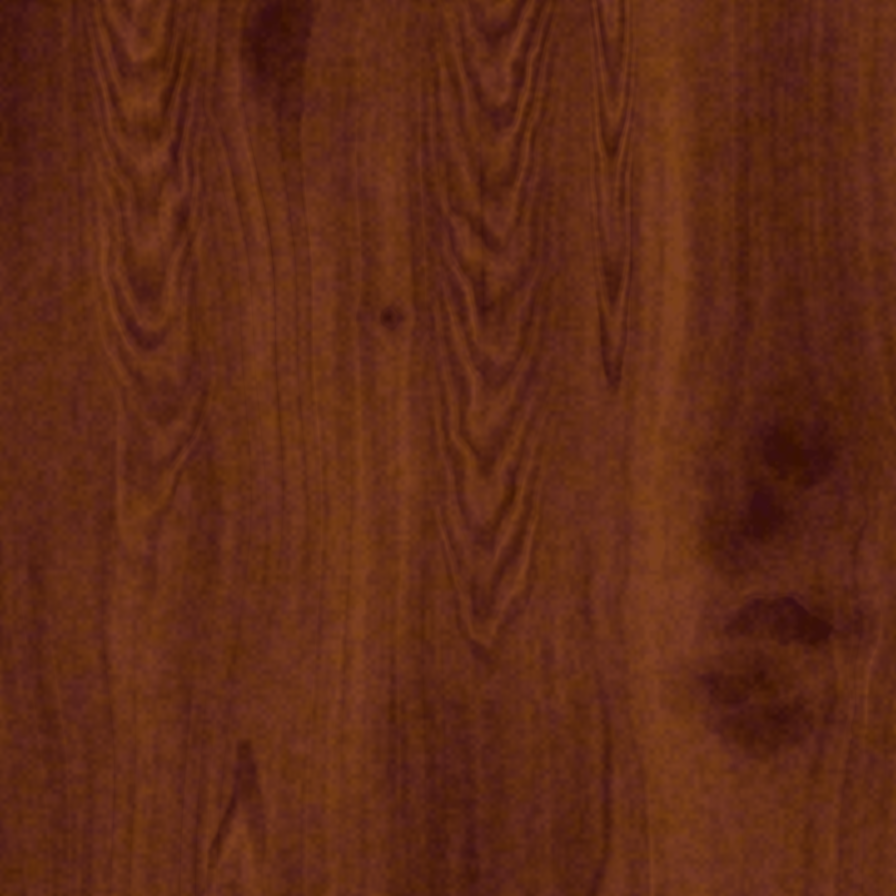
This texture is drawn by a Shadertoy shader. Its source:

```glsl
// Reddish brown wood boards with vertical grain, nested arches and dark knots.
#define BASE_TONE 0.68
#define BROAD_STREAKS 0.58
#define BROAD_CLOUDS 0.46
#define FINE_GRAIN 0.46
#define FIBRE_LINES 0.30
#define ARCH_CONTRAST 0.42
#define KNOT_DEPTH 0.72
#define MOTTLE 0.46
#define DARK_WOOD vec3(0.25, 0.076, 0.046)
#define LIGHT_WOOD vec3(0.45, 0.22, 0.108)

float hash(vec2 p) {
    vec3 q = fract(p.xyx * 0.1031);
    q += dot(q, q.yzx + 33.33);
    return fract((q.x + q.y) * q.z);
}

float noise(vec2 p) {
    vec2 cell = floor(p), f = fract(p);
    f = f * f * (3.0 - 2.0 * f);
    return mix(mix(hash(cell), hash(cell + vec2(1, 0)), f.x),
               mix(hash(cell + vec2(0, 1)), hash(cell + vec2(1, 1)), f.x), f.y);
}

float fbm(vec2 p) {
    float sum = 0.0, weight = 0.5;
    for (int i = 0; i < 4; i++) {
        sum += weight * noise(p);
        p = p * 2.03 + 17.3;
        weight *= 0.5;
    }
    return sum / 0.9375;
}

// Thin crests where the noise crosses its middle value
float crest(vec2 p) {
    return pow(1.0 - abs(2.0 * noise(p) - 1.0), 3.0);
}

// Knots: centre and radii
const vec4 KNOTS[7] = vec4[7](
    vec4(0.305, 0.955, 0.048, 0.070), vec4(0.430, 0.640, 0.014, 0.020),
    vec4(0.845, 0.430, 0.050, 0.060), vec4(0.820, 0.240, 0.046, 0.032),
    vec4(0.895, 0.300, 0.085, 0.028), vec4(0.865, 0.195, 0.050, 0.032),
    vec4(0.880, 0.500, 0.060, 0.055));

// Arches: axis, tip height, half width, rings per unit (negative points up)
const vec4 ARCHES[4] = vec4[4](
    vec4(0.170, 0.345, 0.062, 13.0), vec4(0.550, 0.225, 0.070, 13.0),
    vec4(0.682, 0.515, 0.024, 8.0), vec4(0.268, 0.170, 0.045, -7.0));

// Dark ring edges (negative) with pale rims (positive) in one arch column
float archRings(vec2 p, vec4 arch) {
    float wobble = fbm(p * vec2(20.0, 11.0) + arch.x * 50.0) - 0.5;
    float ripple = noise(p * vec2(75.0, 40.0)) - 0.5;
    float rise = (p.y - arch.y) * sign(arch.w);
    float drift = 0.45 * arch.z * (noise(p.yy * 7.0 + arch.x * 30.0) - 0.5);
    float across = abs(p.x - arch.x + drift) / arch.z;
    float height = rise - 0.21 * pow(across, 1.8) + 0.11 * wobble + 0.018 * ripple;
    float f = fract(height * abs(arch.w));
    float dark = smoothstep(0.0, 0.30, f) * (1.0 - smoothstep(0.25, 0.85, f));
    float pale = smoothstep(0.5, 0.8, f) * (1.0 - smoothstep(0.8, 1.0, f));
    float strength = 0.45 + 1.0 * noise(p * vec2(19.0, 11.0) + 5.0);
    float mask = smoothstep(-0.02, 0.05, height) * (1.0 - smoothstep(0.35, 1.3, across));
    return mask * strength * (0.5 * pale - dark);
}

void mainImage(out vec4 fragColor, in vec2 fragCoord) {
    vec2 p = fragCoord / iResolution.xy;
    vec2 grain = p;
    grain.x += 0.045 * (noise(p * vec2(4.0, 2.2)) - 0.5) + 0.010 * (noise(p * vec2(9.0, 7.0)) - 0.5);

    // Knots darken the wood and push the fibres aside
    float knot = 0.0, shade = 0.0;
    vec2 ragged = p + 0.07 * (vec2(fbm(p * 16.0), fbm(p * 16.0 + 40.0)) - 0.5);
    for (int i = 0; i < 7; i++) {
        vec2 away = (ragged - KNOTS[i].xy) / KNOTS[i].zw;
        float core = exp(-dot(away, away));
        float halo = exp(-0.3 * dot(away, away));
        float swirl = noise(vec2(length(away) * 4.0, 7.0 * float(i)) + ragged * 12.0);
        knot = max(knot, core * (0.15 + 0.75 * fbm(p * vec2(34.0, 26.0)) + 0.7 * swirl));
        shade = max(shade, halo);
        grain.x -= 0.5 * (p.x - KNOTS[i].x) * halo;
    }

    // Long fibres, from broad bands to thin lines, over soft clouds
    float broad = fbm(grain * vec2(12.0, 1.5) + 3.0) - 0.5;
    float clouds = fbm(p * vec2(4.5, 3.0) + 21.0) - 0.5;
    float lines = 0.65 * noise(grain * vec2(75.0, 3.0)) + 0.35 * noise(grain * vec2(150.0, 8.0)) - 0.5;
    float patches = 0.4 + 1.0 * noise(p * vec2(7.0, 4.0) + 9.0);
    float fibres = crest(grain * vec2(38.0, 1.1) + 60.0) - crest(grain * vec2(44.0, 1.4) + 90.0);
    float tone = BASE_TONE + BROAD_STREAKS * broad + BROAD_CLOUDS * clouds
               + FINE_GRAIN * lines * patches + FIBRE_LINES * fibres * (patches - 0.4);

    // Nested arches
    for (int i = 0; i < 4; i++) tone += ARCH_CONTRAST * archRings(p, ARCHES[i]);

    // Shaded left edge and upper middle, pale boards and the end of a board
    tone -= 0.46 * exp(-pow(p.x / 0.095, 2.0)) * (0.35 + 0.65 * smoothstep(0.4, 0.85, p.y));
    tone -= 0.12 * exp(-pow((p.x - 0.58) / 0.07, 2.0)) * smoothstep(0.5, 0.9, p.y);
    tone += 0.16 * exp(-pow((p.x - 0.74) / 0.05, 2.0));
    tone += 0.10 * exp(-pow((p.x - 0.35) / 0.10, 2.0));
    float boardEnd = smoothstep(0.34, 0.38, p.x) * (1.0 - smoothstep(0.64, 0.67, p.x))
                   * (1.0 - smoothstep(0.215, 0.222, p.y));
    tone += boardEnd * (0.40 * (noise(grain * vec2(95.0, 3.0)) - 0.5) - 0.03);

    // Dark wandering crack
    float crackX = 0.668 + 0.012 * sin(14.0 * p.y) + 0.01 * (noise(p.yy * 9.0) - 0.5);
    float crack = exp(-pow((p.x - crackX) / 0.007, 2.0)) * (1.0 - smoothstep(0.32, 0.42, p.y));
    tone -= 0.60 * crack * noise(vec2(2.0, p.y * 11.0));

    tone -= KNOT_DEPTH * knot + 0.13 * shade;

    // Soft speckle in brightness and hue
    float speckle = 0.65 * noise(p * 180.0) + 0.35 * noise(p * 85.0 + 31.0) - 0.5;
    tone += MOTTLE * speckle;
    float hue = 0.5 * noise(p * 34.0 + 70.0) + 0.5 * noise(p * 110.0 + 12.0) - 0.5;

    vec3 color = mix(DARK_WOOD, LIGHT_WOOD, clamp(tone, -0.10, 1.2));
    color += hue * vec3(0.0, 0.018, -0.095);
    fragColor = vec4(clamp(color, 0.0, 1.0), 1.0);
}
```
